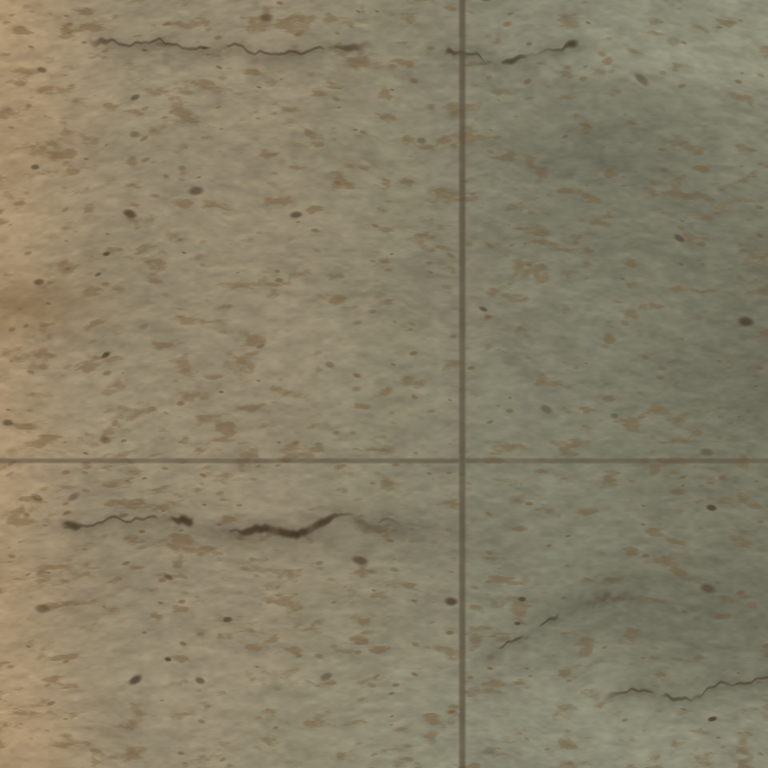
A three.js fragment shader for this texture:

```glsl
// Weathered stone slabs in a square grid, wide enough that one joint shows each way.
// A warm-to-green wash carries streaked value noise, hashed pits and broken veins;
// thin soft joints are laid over the stone.
varying vec2 vUv;

const vec3 AMBER = vec3(0.66, 0.565, 0.435);
const vec3 SAND = vec3(0.57, 0.525, 0.43);
const vec3 SAGE = vec3(0.485, 0.48, 0.405);
const vec3 PALE = vec3(0.575, 0.57, 0.485);
const vec3 RUST = vec3(0.42, 0.32, 0.20);
const vec3 UMBER = vec3(0.22, 0.16, 0.11);
const vec3 GROUT = vec3(0.34, 0.30, 0.235);

const float SLAB_PITCH = 0.62;
const vec2 JOINT_ORIGIN = vec2(0.602, 0.400);

float hash(vec2 p) {
  vec3 q = fract(vec3(p.xyx) * 0.1031);
  q += dot(q, q.yzx + 33.33);
  return fract((q.x + q.y) * q.z);
}

float noise(vec2 p) {
  vec2 i = floor(p);
  vec2 f = fract(p);
  f = f * f * (3.0 - 2.0 * f);
  return mix(mix(hash(i), hash(i + vec2(1.0, 0.0)), f.x),
             mix(hash(i + vec2(0.0, 1.0)), hash(i + vec2(1.0)), f.x), f.y);
}

float fbm(vec2 p) {
  float sum = 0.0;
  float gain = 0.5;
  for (int i = 0; i < 4; i++) {
    sum += gain * noise(p);
    p = p * 2.03 + 17.7;
    gain *= 0.5;
  }
  return sum / 0.9375;
}

// Soft elliptical patch, 1 at its centre.
float patchMask(vec2 p, vec2 centre, vec2 radius) {
  vec2 d = (p - centre) / radius;
  return exp(-dot(d, d));
}

// Flattened pits, at most one per cell.
float pits(vec2 p, vec2 cells, float density, float seed) {
  vec2 g = p * cells;
  vec2 id = floor(g) + seed;
  vec2 centre = 0.35 + 0.3 * vec2(hash(id + 3.1), hash(id + 7.7));
  vec2 d = fract(g) - centre;
  d.y += d.x * (hash(id + 5.3) - 0.5);
  float radius = mix(0.14, 0.34, hash(id + 11.9));
  float present = step(1.0 - density, hash(id));
  float strength = mix(0.3, 1.0, hash(id + 19.3));
  return present * strength * (1.0 - smoothstep(radius * 0.3, radius, length(d)));
}

// Wandering vein from a to b: x is the broken core, y the stain around it.
vec2 vein(vec2 p, vec2 a, vec2 b, float seed) {
  float t = (p.x - a.x) / (b.x - a.x);
  float bend = (fbm(vec2(p.x * 18.0, seed)) - 0.5) * 0.042;
  float jag = (noise(vec2(p.x * 130.0, seed + 4.0)) - 0.5) * 0.005;
  float d = p.y - mix(a.y, b.y, t) - bend - jag;
  float ends = smoothstep(0.0, 0.12, t) * (1.0 - smoothstep(0.85, 1.0, t));
  float swell = smoothstep(0.50, 0.82, noise(vec2(p.x * 24.0, seed + 9.0)));
  float broken = smoothstep(0.22, 0.62, noise(vec2(p.x * 42.0, seed + 13.0)));
  float width = mix(0.0032, 0.0085, swell);
  float core = (1.0 - smoothstep(width * 0.15, width, abs(d)))
             * broken * mix(0.55, 0.95, swell);
  float stain = exp(-abs(d + 0.004) / 0.014);
  return ends * vec2(core, stain);
}

// Soft joint line repeating along one axis.
float joint(float x, float origin, float width) {
  float d = abs(mod(x - origin + 0.5 * SLAB_PITCH, SLAB_PITCH) - 0.5 * SLAB_PITCH);
  return 1.0 - smoothstep(width * 0.2, width, d);
}

vec3 stoneWash(vec2 p) {
  float x = p.x + 0.12 * (fbm(p * vec2(3.0, 5.0)) - 0.5);
  vec3 c = mix(AMBER, SAND, smoothstep(-0.04, 0.20, x));
  c = mix(c, SAGE, smoothstep(0.25, 0.78, x));
  c = mix(c, PALE, 0.85 * patchMask(p, vec2(0.98, 0.98), vec2(0.34, 0.17)));
  c = mix(c, PALE, 0.65 * patchMask(p, vec2(0.78, 0.02), vec2(0.40, 0.14)));
  c *= 1.0 - 0.11 * patchMask(p, vec2(0.78, 0.80), vec2(0.16, 0.09));
  c *= 1.0 - 0.14 * patchMask(p, vec2(0.95, 0.19), vec2(0.18, 0.07));
  c *= 1.0 - 0.10 * patchMask(p, vec2(1.02, 0.54), vec2(0.14, 0.20));
  return mix(c, RUST, 0.35 * patchMask(p, vec2(0.02, 0.60), vec2(0.10, 0.035)));
}

void main() {
  vec2 p = vUv;
  vec3 color = stoneWash(p);

  // Streaked bedding and fine grain, gently bent.
  vec2 bed = p + vec2(0.0, 0.035 * fbm(p * 5.0) - 0.06 * p.x * (1.0 - p.x));
  float cloud = fbm(bed * vec2(7.0, 16.0)) - 0.5;
  float streak = fbm(bed * vec2(42.0, 115.0) + 31.0) - 0.5;
  float grain = noise(bed * vec2(120.0, 230.0) + 71.0) - 0.5;
  color *= 1.0 + 0.14 * cloud + 0.20 * streak + 0.07 * grain;
  float flecks = smoothstep(0.60, 0.80, fbm(bed * vec2(34.0, 75.0) + 53.0));
  color = mix(color, RUST, 0.42 * flecks);

  // Small rusty pits and a few dark ones.
  color = mix(color, RUST, 0.60 * pits(bed, vec2(40.0, 75.0), 0.13, 20.0));
  color = mix(color, UMBER, 0.70 * pits(bed + 0.013, vec2(24.0, 40.0), 0.035, 60.0));

  // Veins near the top and bottom beds.
  vec2 v = vein(p, vec2(0.10, 0.935), vec2(0.50, 0.935), 2.0);
  v = max(v, vein(p, vec2(0.56, 0.935), vec2(0.78, 0.930), 5.0));
  v = max(v, vein(p, vec2(0.04, 0.315), vec2(0.58, 0.315), 8.0));
  v = max(v, vein(p, vec2(0.60, 0.145), vec2(0.85, 0.245), 14.0));
  v = max(v, vein(p, vec2(0.78, 0.100), vec2(1.08, 0.112), 23.0));
  color *= 1.0 - 0.15 * v.y;
  color = mix(color, UMBER, 0.75 * v.x);

  // Joints, worn unevenly along their length.
  float wear = mix(0.65, 1.0, fbm(p * 38.0));
  float upright = 0.80 * joint(p.x, JOINT_ORIGIN.x, 0.0065);
  float level = 0.60 * joint(p.y, JOINT_ORIGIN.y, 0.0050);
  color = mix(color, GROUT, wear * max(upright, level));

  gl_FragColor = vec4(color, 1.0);
}
```
